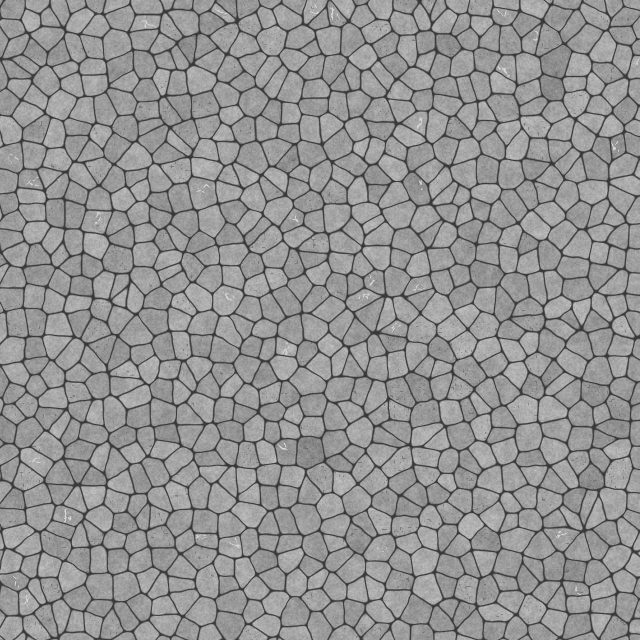
Reproduce this texture procedurally as a WebGL 1 fragment shader.

```glsl
precision highp float;
// Grey crazy paving: irregular rounded stones split by thin dark joints.
// A jittered Voronoi diagram gives the stones and the distance to their edges;
// layered noise adds tone, grain, pits and a few pale scratches.
uniform vec2 u_resolution;

#define STONES_ACROSS 29.5
#define JITTER 0.9
#define CORNER_ROUNDING 0.12
#define JOINT_WIDTH 0.068
#define JOINT_TONE 0.225
#define STONE_TONE 0.632
#define STONE_VARIATION 0.09
#define BLOTCH_STRENGTH 0.11
#define GRAIN_STRENGTH 0.13
#define PIT_TONE 0.38
#define SCRATCH_TONE 0.84
#define SCRATCH_SHARE 0.04

vec2 hash2(vec2 p) {
  vec3 q = fract(p.xyx * vec3(0.1031, 0.1030, 0.0973));
  q += dot(q, q.yzx + 33.33);
  return fract((q.xx + q.yz) * q.zy);
}

float noise(vec2 p) {
  vec2 cell = floor(p), f = fract(p);
  f = f * f * (3.0 - 2.0 * f);
  float low = mix(hash2(cell).x, hash2(cell + vec2(1.0, 0.0)).x, f.x);
  float high = mix(hash2(cell + vec2(0.0, 1.0)).x, hash2(cell + 1.0).x, f.x);
  return mix(low, high, f.y);
}

float smoothMin(float a, float b, float k) {
  float h = max(k - abs(a - b), 0.0) / k;
  return min(a, b) - 0.25 * h * h * k;
}

vec2 seedOffset(vec2 cell) {
  return 0.5 + JITTER * (hash2(cell + 71.0) - 0.5);
}

// Finds the stone holding p: its cell, the vector to its seed, its edge distance.
float stoneEdge(vec2 p, out vec2 stone, out vec2 toSeed) {
  vec2 base = floor(p);
  float nearest = 8.0;
  for (int j = -1; j <= 1; j++) {
    for (int i = -1; i <= 1; i++) {
      vec2 cell = base + vec2(float(i), float(j));
      vec2 r = cell + seedOffset(cell) - p;
      float d = dot(r, r);
      if (d < nearest) {
        nearest = d;
        stone = cell;
        toSeed = r;
      }
    }
  }
  float edge = 8.0;
  for (int j = -2; j <= 2; j++) {
    for (int i = -2; i <= 2; i++) {
      vec2 cell = stone + vec2(float(i), float(j));
      vec2 r = cell + seedOffset(cell) - p;
      vec2 between = r - toSeed;
      if (dot(between, between) > 0.0001) {
        float d = dot(0.5 * (toSeed + r), normalize(between));
        edge = smoothMin(edge, d, CORNER_ROUNDING);
      }
    }
  }
  return edge;
}

// Short bent pale marks on a small share of the stones.
float scratches(vec2 local, vec2 p, vec2 stone, float pixel) {
  vec2 random = hash2(stone + 211.0);
  float angle = 6.2832 * random.y;
  float c = cos(angle), s = sin(angle);
  vec2 q = vec2(c * local.x + s * local.y, c * local.y - s * local.x);
  float bend = 0.3 * (noise(p * 4.0) - 0.5);
  float line = min(abs(q.y + bend), abs(q.y - 0.5 * q.x + 0.12 - bend));
  float mark = 1.0 - smoothstep(0.01, 0.03 + pixel * 0.6, line);
  mark *= 1.0 - smoothstep(0.18, 0.36, abs(q.x));
  mark *= smoothstep(0.3, 0.6, noise(p * 9.0 + 40.0));
  return mark * step(1.0 - SCRATCH_SHARE, random.x);
}

void main() {
  float side = min(u_resolution.x, u_resolution.y);
  vec2 p = gl_FragCoord.xy / side * STONES_ACROSS;
  float pixel = STONES_ACROSS / side;

  // Slightly uneven, hand-cut outlines
  vec2 wobble = vec2(noise(p * 3.0), noise(p * 3.0 + 57.0)) - 0.5;
  vec2 stone, toSeed;
  float edge = stoneEdge(p + 0.06 * wobble, stone, toSeed);

  // Stone face: own tone, cloudy blotches and fine grain
  vec2 random = hash2(stone + 13.0);
  float blotch = 0.6 * noise(p * 2.3 + 9.0) + 0.4 * noise(p * 6.0 + 23.0) - 0.5;
  float grain = 0.7 * noise(p * 17.0) + 0.3 * noise(p * 9.0 + 83.0) - 0.5;
  float tone = STONE_TONE + STONE_VARIATION * (random.x - 0.5);
  tone -= 0.045 * smoothstep(0.88, 1.0, random.y);
  tone += BLOTCH_STRENGTH * blotch + GRAIN_STRENGTH * grain;

  // Scattered pits and scratches
  float pits = smoothstep(0.86, 0.95, noise(p * 11.0 + 131.0));
  tone = mix(tone, PIT_TONE, 0.6 * pits * step(0.7, random.y));
  tone = mix(tone, SCRATCH_TONE, scratches(toSeed, p, stone, pixel));

  // Joints of slightly varying width
  float width = JOINT_WIDTH * (0.8 + 0.4 * noise(p * 1.7 + 301.0));
  float face = smoothstep(-0.006, max(width, pixel), edge);
  tone = mix(JOINT_TONE + 0.3 * GRAIN_STRENGTH * grain, tone, face);

  gl_FragColor = vec4(vec3(tone), 1.0);
}
```
